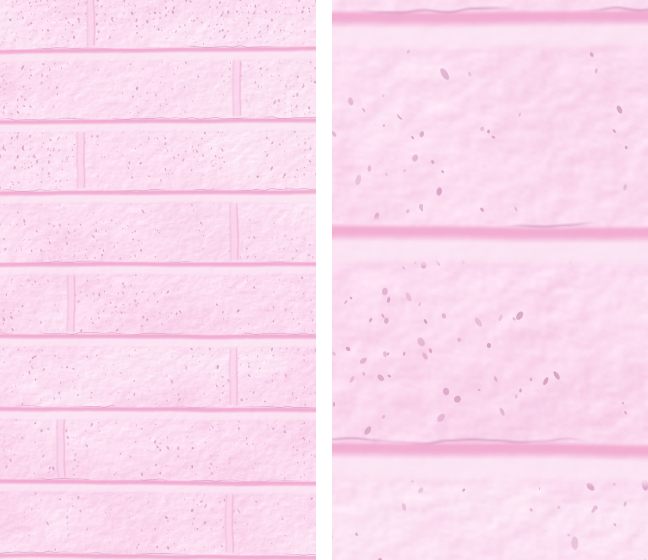
Left: the whole. Right: its middle third, enlarged.
A Shadertoy shader for this texture:

```glsl
// Pink painted brick wall in running bond, with soft bed joints and pitted paint.

#define FIRST_JOINT 0.0885   // first bed joint, measured down from the top
#define COURSE 0.1260        // course height at the top
#define WIDEN 0.00045        // growth of the courses downward
#define BRICK_LENGTH 0.5625
#define HEAD_HALF 0.0062     // half width of the upright joints
#define PIT_CELLS 62.0
#define RELIEF 0.16

const vec3 PAINT  = vec3(0.988, 0.860, 0.940);
const vec3 PALE   = vec3(0.985, 0.905, 0.957);
const vec3 BLUSH  = vec3(0.975, 0.815, 0.915);
const vec3 SHADOW = vec3(0.945, 0.650, 0.805);
const vec3 PIT    = vec3(0.800, 0.560, 0.715);

float hash(vec2 p) {
    vec3 q = fract(vec3(p.xyx) * 0.1031);
    q += dot(q, q.yzx + 33.33);
    return fract((q.x + q.y) * q.z);
}

float noise(vec2 p) {
    vec2 i = floor(p), f = fract(p);
    f = f * f * (3.0 - 2.0 * f);
    return mix(mix(hash(i), hash(i + vec2(1, 0)), f.x),
               mix(hash(i + vec2(0, 1)), hash(i + vec2(1, 1)), f.x), f.y);
}

float fbm(vec2 p) {
    float sum = 0.0, amp = 0.5;
    for (int i = 0; i < 4; i++) {
        sum += amp * noise(p);
        p = p * 2.03 + 17.1;
        amp *= 0.5;
    }
    return sum;
}

// Depth of bed joint k below the top edge, and its inverse
float jointDepth(float k) { return FIRST_JOINT + k * (COURSE + WIDEN * k); }
float courseAt(float t) {
    float root = sqrt(max(COURSE * COURSE + 4.0 * WIDEN * (t - FIRST_JOINT), 0.0));
    return (root - COURSE) / (2.0 * WIDEN);
}

// Soft line of half width w around zero
float stroke(float d, float w, float soft) {
    return 1.0 - smoothstep(w - soft, w + soft, abs(d));
}

// Small upright chips scattered one per cell, over two offset grids
float pits(vec2 p, float density, float px) {
    float cover = 0.0;
    for (float layer = 0.0; layer < 2.0; layer++) {
        vec2 g = p * PIT_CELLS * (1.0 + 0.45 * layer) + layer * 31.7;
        vec2 id = floor(g) + layer * 91.0;
        vec2 center = 0.25 + 0.5 * vec2(hash(id + 3.1), hash(id + 7.7));
        vec2 d = (fract(g) - center) / (PIT_CELLS * (1.0 + 0.45 * layer));
        d.x += d.y * (hash(id + 5.3) - 0.5);
        d.y *= mix(0.5, 1.0, hash(id + 9.2));
        float radius = mix(0.0007, 0.0021, pow(hash(id + 1.9), 2.0));
        float chip = 1.0 - smoothstep(radius - px * 0.6, radius + px * 0.6, length(d));
        cover = max(cover, chip * step(hash(id), density) * mix(0.4, 1.0, hash(id + 4.4)));
    }
    return cover;
}

void mainImage(out vec4 fragColor, in vec2 fragCoord) {
    float px = 1.0 / iResolution.y;
    vec2 p = fragCoord * px;
    float t = 1.0 - p.y;

    // Slight tilt and hand-laid wobble of the beds
    t += (p.x - 0.28) * (0.012 - 0.022 * t) + 0.0022 * (noise(p * 16.0) - 0.5);
    float course = courseAt(t);
    float s = t - jointDepth(floor(course + 0.5));   // positive below a bed
    float row = floor(course) + 1.0;
    float odd = mod(row, 2.0);

    // Painted face: broad tint, then relief lit from the upper left
    float tint = fbm(p * vec2(9.0, 14.0));
    vec3 col = mix(PAINT, BLUSH, 0.6 * smoothstep(0.45, 0.75, tint));
    col = mix(col, PALE, 0.7 * smoothstep(0.5, 0.25, tint));
    float glow = exp(-12.0 * dot(p - vec2(0.50, 0.85), p - vec2(0.50, 0.85)));
    col = mix(col, PALE, 0.6 * glow);
    vec2 q = p * vec2(75.0, 95.0);
    float slope = fbm(q) - fbm(q + vec2(-0.2, 0.25));
    col += RELIEF * slope * vec3(0.35, 1.0, 0.65);

    // Chips, thinning out toward the bottom and gathered in patches
    float face = smoothstep(0.016, 0.024, s) + smoothstep(-0.004, -0.009, s);
    float density = mix(0.12, 0.42, p.y) * smoothstep(0.2, 0.65, noise(p * 11.0 + 4.0)) + 0.05;
    col = mix(col, PIT, 0.75 * face * pits(p, density, px));

    // Upright joints: pale groove between two blush edges
    float shift = mix(0.287 - 0.0155 * row, 0.737 + 0.03 * (hash(vec2(row, 2.0)) - 0.5), odd);
    float x = (fract(p.x / BRICK_LENGTH - shift + 0.5) - 0.5) * BRICK_LENGTH;
    x += 0.003 * (noise(p * 35.0) - 0.5);
    float groove = stroke(x, HEAD_HALF, 0.003);
    float edges = stroke(x - HEAD_HALF, 0.0014, 0.0018) + 0.6 * stroke(x + HEAD_HALF, 0.0016, 0.002);
    col = mix(col, mix(PAINT, BLUSH, 0.55), 0.8 * face * groove);
    col = mix(col, SHADOW, min(0.55 * edges * face, 1.0));

    // Bed joints: pale mortar, its lower rim, shadow and the ragged brick lip
    float rough = noise(p * vec2(70.0, 30.0));
    float mortar = smoothstep(0.003, 0.008, s) * (1.0 - smoothstep(0.015, 0.023, s));
    col = mix(col, PALE, 0.75 * mortar);
    col = mix(col, BLUSH, 0.5 * rough * stroke(s - 0.021, 0.001, 0.002));
    float shade = smoothstep(-0.004, 0.0, s) * (1.0 - smoothstep(0.0015, 0.0085, s));
    col = mix(col, SHADOW, 0.85 * shade);
    float lip = stroke(s + 0.0035 + 0.004 * (rough - 0.5), 0.0006, 0.0014);
    col = mix(col, PIT, 0.65 * lip * smoothstep(0.3, 0.65, noise(p * vec2(22.0, 9.0) + 8.0)));

    fragColor = vec4(clamp(col, 0.0, 1.0), 1.0);
}
```
